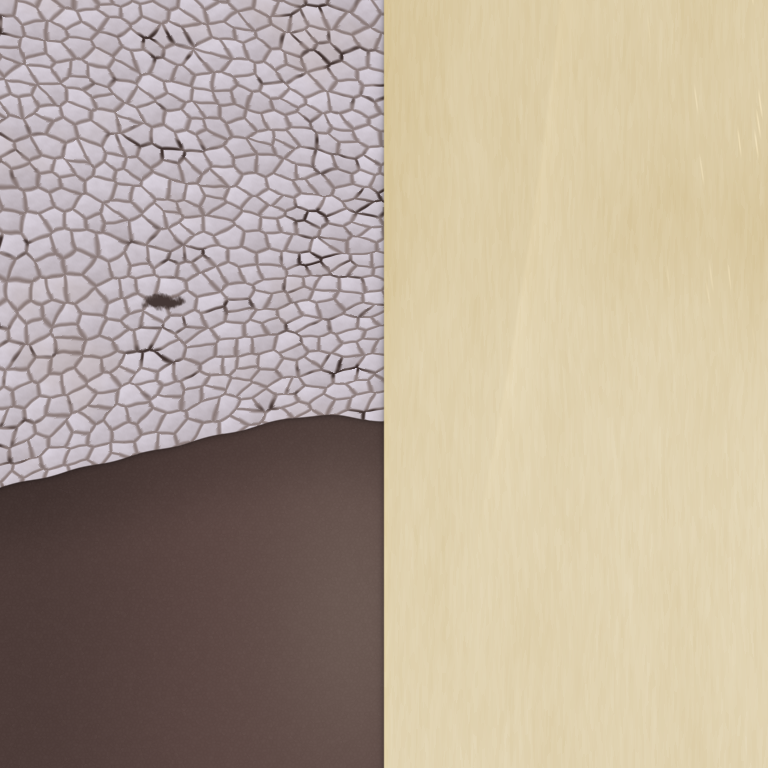
A Shadertoy shader for this texture:

```glsl
// Three materials: pale knobbly stone above smooth brown leather on the left,
// and a light wood panel on the right. Jittered cellular noise makes the
// stones, wood fibres and leather pores; layered sines bend and tint them.

const float PANEL_X = 0.5;
const vec2 STONE_GRID = vec2(34.0, 47.0);
const vec2 FIBRE_GRID = vec2(155.0, 15.0);
const float GAP_WIDTH = 0.12;
const vec2 CREVICE = vec2(0.215, 0.607);
const vec2 SHEEN_AT = vec2(0.465, 0.20);

const vec3 STONE_LIGHT = vec3(0.84, 0.81, 0.85);
const vec3 STONE_SHADE = vec3(0.68, 0.64, 0.66);
const vec3 STONE_GAP = vec3(0.47, 0.40, 0.38);
const vec3 CREVICE_DARK = vec3(0.15, 0.10, 0.09);
const vec3 LEATHER = vec3(0.335, 0.262, 0.248);
const vec3 LEATHER_SHEEN = vec3(0.44, 0.375, 0.345);
const vec3 WOOD_PALE = vec3(0.895, 0.845, 0.725);
const vec3 WOOD_TAN = vec3(0.815, 0.735, 0.555);

struct Cell { vec2 toSite; float border; float id; };

vec2 hash2(vec2 p) {
    vec3 q = fract(p.xyx * vec3(0.1031, 0.1030, 0.0973));
    q += dot(q, q.yzx + 33.33);
    return fract((q.xx + q.yz) * q.zy);
}

// Cellular noise on staggered rows: nearest site, border distance, random id.
Cell cells(vec2 p, float jitter) {
    vec2 base = floor(p), near = vec2(9.0), second = vec2(9.0), key = base;
    for (int j = -1; j <= 1; j++)
    for (int i = -2; i <= 2; i++) {
        vec2 c = base + vec2(i, j);
        vec2 r = c + 0.5 + jitter * (hash2(c) - 0.5) - p;
        r.x += 0.5 * mod(c.y, 2.0) - 0.25;
        if (dot(r, r) < dot(near, near)) { second = near; near = r; key = c; }
        else if (dot(r, r) < dot(second, second)) second = r;
    }
    float border = dot(0.5 * (near + second), normalize(second - near));
    return Cell(near, border, hash2(key + 71.0).x);
}

// Layered sines, roughly -1 to 1.
float waves(vec2 p) {
    float sum = 0.0, amp = 0.5;
    for (int i = 0; i < 4; i++) {
        sum += amp * sin(p.x + 1.7 * sin(p.y)) * cos(p.y - 0.6 * p.x);
        p = mat2(1.5, 1.1, -1.1, 1.5) * p + 2.3;
        amp *= 0.6;
    }
    return sum;
}

// Height of the leather's top edge: a rising line rounded into a falling one.
float leatherTop(float x) {
    float rise = 0.365 + 0.24 * x, fall = 0.461 - 0.12 * (x - 0.42);
    float blend = max(0.015 - abs(rise - fall), 0.0);
    return min(rise, fall) - blend * blend / 0.06 + 0.0012 * sin(x * 75.0);
}

vec3 stone(vec2 p) {
    // Rows dip to the right higher up and rise near the leather.
    float tilt = mix(-0.18, 0.20, smoothstep(0.85, 0.42, p.y));
    vec2 q = p + 0.006 * vec2(waves(p * 21.0), waves(p * 17.0 + 5.0));
    q.y -= tilt * (p.x - 0.25);
    Cell c = cells(q * STONE_GRID, 0.78);

    float light = dot(c.toSite, normalize(vec2(0.5, -0.85)));
    float tone = 0.66 + 0.38 * (c.id - 0.5) + 0.42 * light + 0.16 * waves(p * 150.0);
    vec3 col = mix(STONE_SHADE, STONE_LIGHT, clamp(tone, 0.0, 1.15));
    col = mix(col, vec3(0.75, 0.69, 0.67), 0.3 * smoothstep(0.0, 0.7, waves(p * 13.0)));

    // Gaps deepen on the lower side and in scattered crevices.
    float gap = 1.0 - smoothstep(0.015, GAP_WIDTH + 0.07 * step(0.0, -light), c.border);
    float depth = smoothstep(0.15, 0.65, waves(p * vec2(19.0, 45.0) + 1.0));
    col = mix(col, mix(STONE_GAP, CREVICE_DARK, 0.75 * depth), gap * (0.72 + 0.25 * depth));
    float pit = length((p - CREVICE) * vec2(32.0, 80.0)) + 0.4 * waves(p * 110.0);
    return mix(CREVICE_DARK + 0.12, col, smoothstep(0.45, 1.0, pit));
}

vec3 leather(vec2 p, float below) {
    float sheen = exp(-dot((p - SHEEN_AT) * vec2(8.0, 4.2), (p - SHEEN_AT) * vec2(8.0, 4.2)));
    vec3 col = LEATHER * mix(0.90, 1.07, smoothstep(0.0, 0.32, p.x));
    col = mix(col, LEATHER_SHEEN, 0.72 * sheen);
    col *= mix(0.84, 1.0, smoothstep(0.0, 0.13, below));
    col *= 1.0 - 0.3 * exp(-below * 260.0);
    Cell pore = cells(p * 190.0, 0.9);
    return col + 0.022 * (pore.border - 0.25) + 0.008 * (pore.id - 0.5);
}

vec3 wood(vec2 p) {
    vec2 q = p + vec2(0.006 * waves(p * vec2(9.0, 5.0)), 0.0);
    Cell coarse = cells(q * FIBRE_GRID, 1.0);
    Cell fine = cells(q * FIBRE_GRID * vec2(1.8, 2.6) + 40.0, 1.0);
    float fibre = 0.55 * (coarse.id - 0.5) * smoothstep(0.0, 0.3, coarse.border)
                + 0.45 * (fine.id - 0.5);

    // Broad tan clouds: left edge, upper half and a band at the right.
    float tan1 = 0.20 + 0.22 * smoothstep(0.35, 0.9, p.y);
    tan1 += 0.28 * exp(-(p.x - PANEL_X) * 22.0) * smoothstep(0.1, 0.8, p.y);
    tan1 += 0.24 * exp(-pow((p.y - 0.70) / 0.10, 2.0)) * smoothstep(0.65, 1.0, p.x);
    tan1 += 0.11 * waves(p * vec2(23.0, 5.0)) + 0.30 * fibre;
    vec3 col = mix(WOOD_PALE, WOOD_TAN, clamp(tan1, -0.2, 1.0));

    // Pale figure line curving down the panel.
    float figure = p.x - (0.63 + 0.20 * (p.y - 0.35) - 0.07 * pow(p.y - 0.35, 2.0));
    float along = smoothstep(0.22, 0.5, p.y);
    col += 0.024 * along * smoothstep(-0.003, 0.003, figure) * exp(-max(figure, 0.0) * 45.0);

    // Sparse bright scratches, thickest toward the upper right.
    Cell nick = cells((q + vec2(0.12 * p.y, 0.0)) * vec2(62.0, 19.0), 0.9);
    float scratch = smoothstep(0.12, 0.0, abs(nick.toSite.x)) * smoothstep(0.45, 0.1, abs(nick.toSite.y));
    col += 0.07 * scratch * step(0.88, nick.id) * smoothstep(0.75, 1.0, p.x) * smoothstep(0.5, 0.72, p.y);
    return col;
}

void mainImage(out vec4 fragColor, in vec2 fragCoord) {
    vec2 p = fragCoord / iResolution.xy;
    float soft = 1.0 / iResolution.y;
    float below = leatherTop(p.x) - p.y;

    vec3 left = mix(stone(p), leather(p, max(below, 0.0)), smoothstep(-soft, soft, below));
    float side = p.x - PANEL_X;
    left *= 1.0 - 0.28 * exp(side * 300.0 * step(side, 0.0));
    vec3 right = wood(p) + vec3(0.03, 0.02, -0.03) * exp(-max(side, 0.0) * 350.0);
    fragColor = vec4(mix(left, right, smoothstep(-soft, soft, side)), 1.0);
}
```
